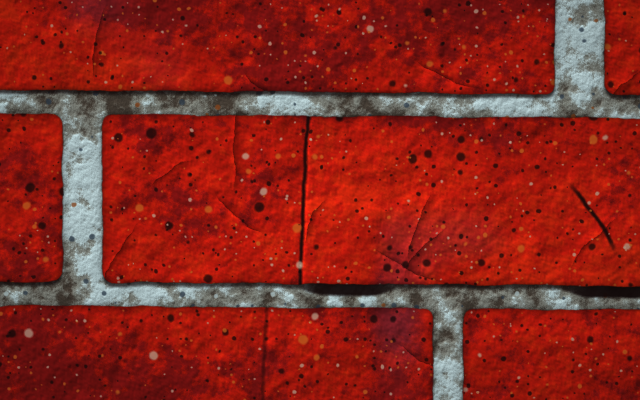
Write a Shadertoy shader that draws this texture.

```glsl
// Weathered red brick wall, close up: three courses in rough grey mortar.
#define COURSE 0.479          // height of a course, in canvas heights
#define BRICK_LENGTH 2.159    // joint to joint
#define COURSE_SHIFT 1.244    // sideways step of the joint per course
#define FIRST_JOINT vec2(1.121, 0.261)
#define BED_HALF 0.030        // half height of the horizontal joints
#define TILT 0.007
#define RELIEF 1.5
#define RED vec3(0.63, 0.085, 0.045)
#define DARK_RED vec3(0.43, 0.065, 0.06)
#define MORTAR vec3(0.45, 0.46, 0.43)
#define PALE vec3(0.65, 0.73, 0.74)
#define SHADE vec3(0.07, 0.035, 0.035)

float hash(vec2 p) {
    return fract(sin(dot(p, vec2(127.1, 311.7))) * 43758.545);
}

float noise(vec2 p) {
    vec2 i = floor(p), f = fract(p);
    f = f * f * (3.0 - 2.0 * f);
    return mix(mix(hash(i), hash(i + vec2(1, 0)), f.x),
               mix(hash(i + vec2(0, 1)), hash(i + vec2(1, 1)), f.x), f.y);
}

float fbm(vec2 p) {
    float sum = 0.0, amp = 0.42;
    for (int i = 0; i < 6; i++) {
        sum += amp * noise(p);
        p = mat2(1.6, 1.2, -1.2, 1.6) * p + 7.3;
        amp *= 0.6;
    }
    return sum;
}

float courseOf(vec2 p) {
    return floor((p.y - FIRST_JOINT.y) / COURSE) + 1.0;
}

// Signed distance to the nearest brick, negative inside
float brickDistance(vec2 p) {
    float course = courseOf(p);
    float headHalf = 0.038 + 0.012 * course;
    float along = mod(p.x - FIRST_JOINT.x - course * COURSE_SHIFT, BRICK_LENGTH);
    float up = p.y - FIRST_JOINT.y - (course - 0.5) * COURSE;
    vec2 halfSize = 0.5 * vec2(BRICK_LENGTH, COURSE) - vec2(headHalf, BED_HALF);
    vec2 q = abs(vec2(along - 0.5 * BRICK_LENGTH, up)) - halfSize + 0.025;
    return length(max(q, 0.0)) + min(max(q.x, q.y), 0.0) - 0.025;
}

// Across and along a segment: x = signed distance, y = 0..1 fade to its ends
vec2 crease(vec2 p, vec2 mid, float angle, float halfLength) {
    vec2 dir = vec2(cos(angle), sin(angle)), d = p - mid;
    float t = dot(d, dir) / halfLength;
    float bend = 0.012 * t * t;
    return vec2(dot(d, vec2(-dir.y, dir.x)) + bend, smoothstep(1.0, 0.5, abs(t)));
}

// Scattered round grains: x = coverage, y = random id
vec2 grains(vec2 p, float scale, float density, float px) {
    vec2 cell = floor(p * scale);
    float id = hash(cell + 3.7);
    vec2 centre = 0.3 + 0.4 * vec2(hash(cell + 11.3), hash(cell + 29.1));
    float radius = mix(0.08, 0.27, hash(cell + 41.9));
    float soft = max(0.08, scale * px);
    float d = length(fract(p * scale) - centre) - radius;
    return vec2(smoothstep(soft, -soft, d) * step(id, density), id / density);
}

vec3 brickColor(vec2 p, vec2 warp, float course, float px) {
    vec2 light = vec2(-0.004, 0.006);
    float slope = fbm(p * 7.0) - fbm((p + light) * 7.0);
    float tone = fbm(p * vec2(3.0, 4.0) + course * 5.0);
    float grain = fbm(p * 45.0);

    // Main split of the brick, strongest in the middle course
    float split = p.x - (0.68 + 0.08 * course + 0.05 * (p.y - 0.5)) + warp.x;
    float splitPower = course == 1.0 ? 1.0 : (course == 0.0 ? 0.45 : 0.0);
    tone -= 0.13 * splitPower * smoothstep(0.004, -0.004, split);

    vec3 col = mix(DARK_RED, RED, smoothstep(0.30, 0.50, tone + 0.5 * (grain - 0.45)));
    col = mix(col, vec3(0.76, 0.17, 0.05), 0.5 * smoothstep(0.52, 0.72, 0.5 * (tone + grain) + 0.04));
    float bloom = noise(p * 5.0 + 31.0) * noise(p * 2.3 + 8.0);
    col = mix(col, vec3(0.42, 0.16, 0.22), 0.45 * smoothstep(0.45, 0.75, bloom));
    col *= clamp(1.0 + RELIEF * 2.2 * slope, 0.45, 1.5);

    // Shallow chipped ridges, lit on one side
    for (int i = 0; i < 14; i++) {
        vec2 seed = vec2(float(i), 5.3);
        vec2 mid = vec2(1.7 * hash(seed), hash(seed + 17.0));
        vec2 c = crease(p + warp * 2.0, mid, 0.6 + 2.2 * hash(seed + 33.0), 0.05 + 0.08 * hash(seed + 51.0));
        float ridge = c.y * exp(-abs(c.x) * 130.0);
        col *= 1.0 + ridge * (c.x > 0.0 ? 0.22 : -0.5) * smoothstep(0.0, 0.002, abs(c.x));
    }

    // Open cracks
    float edge = 0.0025 + px;
    float crack = splitPower * smoothstep(edge + 0.003, 0.0005, abs(split));
    vec2 gash = crease(p + warp, vec2(1.49, 0.465), -0.98, 0.12);
    crack = max(crack, gash.y * smoothstep(edge + 0.004, 0.001, abs(gash.x)));
    col *= 1.0 + 0.25 * splitPower * exp(-abs(split - 0.009) * 200.0);
    col = mix(col, SHADE, 0.9 * crack);

    // Pits and mineral grains
    for (int i = 0; i < 3; i++) {
        vec2 g = grains(p + warp + float(i) * 4.1, 22.0 + 24.0 * float(i), 0.13, px);
        vec3 tint = g.y < 0.55 ? SHADE : (g.y < 0.82 ? vec3(0.72, 0.36, 0.12) : vec3(0.70, 0.60, 0.52));
        col = mix(col, tint, 0.75 * g.x);
    }
    return col;
}

vec3 mortarColor(vec2 p, vec2 warp, float bed, float px) {
    float tone = fbm(p * 24.0) + 0.25 * (noise(p * 7.0) - 0.5) + 0.09 * (1.0 - bed);
    float slope = fbm(p * 24.0) - fbm((p + vec2(-0.002, 0.004)) * 24.0);
    vec3 col = mix(vec3(0.25, 0.22, 0.19), MORTAR, smoothstep(0.25, 0.50, tone));
    col = mix(col, PALE, smoothstep(0.48, 0.70, tone));
    col *= clamp(1.0 + RELIEF * slope, 0.4, 1.5);
    vec2 g = grains(p + warp, 36.0, 0.22, px);
    vec3 pebble = g.y < 0.5 ? vec3(0.17, 0.22, 0.27) : (g.y < 0.65 ? vec3(0.50, 0.25, 0.10) : PALE);
    return mix(col, pebble, 0.75 * g.x);
}

void mainImage(out vec4 fragColor, in vec2 fragCoord) {
    float px = 1.0 / iResolution.y;
    vec2 p = fragCoord * px;
    p.y += TILT * (p.x - 0.8);
    vec2 warp = 0.012 * (vec2(fbm(p * 14.0), fbm(p * 14.0 + 40.0)) - 0.45);
    vec2 q = p + warp;
    float d = brickDistance(q), course = courseOf(q);

    // Mortar, with shadow and open gaps below each brick
    float bedOffset = abs(fract((q.y - FIRST_JOINT.y) / COURSE + 0.5) - 0.5) * COURSE;
    vec3 col = mortarColor(p, warp, smoothstep(0.06, 0.03, bedOffset), px);
    float gap = p.y < 0.5 ? smoothstep(0.3, 0.9, cos((p.x - 0.87) * 9.5)) * step(0.6, p.x) : 0.0;
    float above = brickDistance(q + vec2(0.0, 0.010 + 0.020 * gap));
    col = mix(col, SHADE, smoothstep(0.005, -0.006, above) * mix(0.65, 0.95, gap));
    col *= 1.0 - 0.35 * exp(-max(d, 0.0) * 140.0);

    // Brick faces with darkened rims
    vec3 face = brickColor(p, warp, course, px);
    face *= 1.0 - 0.35 * exp(min(d, 0.0) * 120.0);
    col = mix(col, face, smoothstep(px, -px, d));

    vec2 v = fragCoord / iResolution.xy - 0.5;
    fragColor = vec4(col * (1.06 - 0.45 * dot(v, v)), 1.0);
}
```
